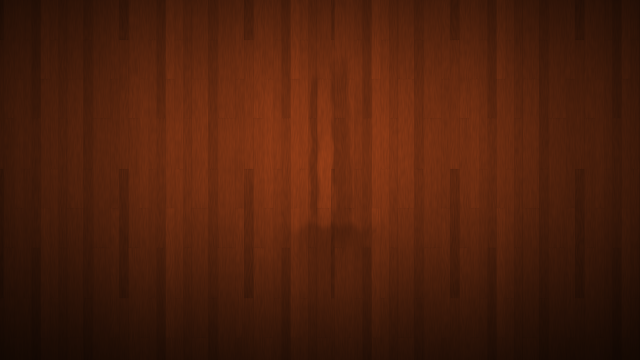
A Shadertoy shader for this texture:

```glsl
// Dark reddish-brown wooden planks under a soft oval light.
// A tile of uneven boards repeats on both halves; gradient noise adds grain,
// and warped soft boxes form the stained patch near the middle.

// Lengths are in canvas heights; x is zero at the centre.
const vec3 WOOD = vec3(0.492, 0.202, 0.078);
const vec3 AMBIENT = vec3(0.012, 0.006, 0.001);
const vec2 LIGHT_CENTER = vec2(0.0, 0.595);
const vec2 LIGHT_RADIUS = vec2(0.90, 0.51);
const float LIGHT_FALLOFF = 0.89;
const float TILE_WIDTH = 0.347;
const float LEFT_ORIGIN = -0.558;
const float RIGHT_ORIGIN = 0.361;
const float HALVES_JOIN = 0.03;
const float BOARD_LENGTH = 0.359;
const float FIRST_JOINT = 0.111;
const float JOINT_STAGGER = 0.109;
const float SEAM_WIDTH = 0.0035;
const float SEAM_DEPTH = 0.13;
const float JOINT_DEPTH = 0.035;
const float BOARD_CONTRAST = 0.10;
const float FIBRE_DEPTH = 0.085;
const float RING_DEPTH = 0.028;

// Board edges across one tile, and the tone of each column.
const int COLUMNS = 12;
const float EDGES[13] = float[13](0.0, 0.075, 0.16, 0.235, 0.30, 0.37, 0.445,
                                  0.515, 0.58, 0.715, 0.79, 0.93, 1.0);
const float TONES[12] = float[12](-0.04, 0.0, 0.05, 0.03, -0.07, 0.07, 0.05,
                                  -0.04, 0.02, -0.11, 0.03, -0.02);

float hash(vec2 p) {
    vec3 q = fract(vec3(p.xyx) * 0.1031);
    q += dot(q, q.yzx + 33.33);
    return fract((q.x + q.y) * q.z);
}

float cornerSlope(vec2 cell, vec2 offset) {
    float angle = 6.2832 * hash(cell);
    return dot(vec2(cos(angle), sin(angle)), offset);
}

float gradientNoise(vec2 p) {
    vec2 i = floor(p), f = fract(p);
    vec2 u = f * f * f * (f * (f * 6.0 - 15.0) + 10.0);
    vec2 e = vec2(0.0, 1.0);
    return mix(mix(cornerSlope(i, f), cornerSlope(i + e.yx, f - e.yx), u.x),
               mix(cornerSlope(i + e, f - e), cornerSlope(i + e.yy, f - e.yy), u.x), u.y);
}

// 1 inside the box, fading over the given softness.
float softBox(vec2 p, vec2 low, vec2 high, vec2 soft) {
    vec2 s = smoothstep(low - soft, low + soft, p)
           * (1.0 - smoothstep(high - soft, high + soft, p));
    return s.x * s.y;
}

float woodGrain(vec2 p, float seed) {
    vec2 q = p + vec2(seed * 17.0, seed * 31.0);
    float fibre = gradientNoise(q * vec2(260.0, 42.0))
                + 0.6 * gradientNoise(q * vec2(120.0, 12.0));
    float warp = gradientNoise(q * vec2(45.0, 13.0));
    float rings = sin(q.x * 480.0 + warp * 14.0);
    return FIBRE_DEPTH * fibre + RING_DEPTH * rings * seed;
}

// Brightness of the floor before lighting.
float planks(vec2 p, float pixel) {
    float origin = p.x < HALVES_JOIN ? LEFT_ORIGIN : RIGHT_ORIGIN;
    float x = fract((p.x - origin) / TILE_WIDTH);
    float depth = 1.0 - p.y;
    float aa = pixel / TILE_WIDTH;
    float lineWidth = max(SEAM_WIDTH, pixel);
    float shade = 1.0;
    for (int i = 0; i < COLUMNS; i++) {
        float left = EDGES[i], right = EDGES[i + 1];
        float cover = smoothstep(left - aa, left + aa, x)
                    * (1.0 - smoothstep(right - aa, right + aa, x));
        if (cover <= 0.0) continue;
        // Staggered boards along the column, alternating in tone
        float column = float(i);
        float along = (depth - FIRST_JOINT - JOINT_STAGGER * mod(column * 2.0, 3.0)) / BOARD_LENGTH;
        float row = mod(floor(along), 2.0);
        float seed = hash(vec2(column + 3.0, row + 7.0));
        float tone = TONES[i] + BOARD_CONTRAST * (seed - 0.5);
        if (i == 0) tone = row > 0.5 ? -0.14 : 0.0;
        // Shaded left edges of uneven strength, and faint end joints
        float side = 1.0 - smoothstep(0.0, lineWidth, abs(x - left) * TILE_WIDTH);
        float end = min(fract(along), 1.0 - fract(along)) * BOARD_LENGTH;
        float joint = 1.0 - smoothstep(0.0, lineWidth, end);
        float strength = SEAM_DEPTH * (0.25 + hash(vec2(column, 5.0)));
        shade += cover * (tone + woodGrain(p, seed) - strength * side - JOINT_DEPTH * joint);
    }
    return shade;
}

// Dark streaks, a bright wedge and a ragged ledge around the middle.
float stains(vec2 p) {
    vec2 q = p;
    q.x += 0.008 * gradientNoise(p * vec2(9.0, 16.0));
    q.y += 0.035 * gradientNoise(p * vec2(21.0, 6.0));
    float lean = 0.03 * (0.6 - p.y);
    float shade = 1.0;
    shade -= 0.15 * softBox(q, vec2(-0.026, 0.39), vec2(-0.006, 0.78), vec2(0.004, 0.04));
    shade -= 0.17 * softBox(q - vec2(lean, 0.0), vec2(0.036, 0.35), vec2(0.085, 0.81), vec2(0.007, 0.06));
    shade -= 0.07 * softBox(q, vec2(0.085, 0.38), vec2(0.145, 0.74), vec2(0.012, 0.05));
    shade += 0.09 * softBox(q, vec2(0.000, 0.375), vec2(0.034 + lean, 0.60), vec2(0.004, 0.06));
    float below = 1.0 - smoothstep(0.355, 0.383, q.y);
    float fade = smoothstep(0.18, 0.36, q.y);
    float width = 1.0 - smoothstep(0.05, 0.17, abs(q.x - 0.035));
    return shade - 0.17 * below * fade * width;
}

void mainImage(out vec4 fragColor, in vec2 fragCoord) {
    float pixel = 1.0 / iResolution.y;
    vec2 p = vec2(fragCoord.x - 0.5 * iResolution.x, fragCoord.y) * pixel;
    // Oval light fading toward the corners
    vec2 q = (p - LIGHT_CENTER) / LIGHT_RADIUS;
    float light = exp(-LIGHT_FALLOFF * dot(q, q));
    vec3 color = (AMBIENT + WOOD * light) * planks(p, pixel) * stains(p);
    fragColor = vec4(clamp(color, 0.0, 1.0), 1.0);
}
```
